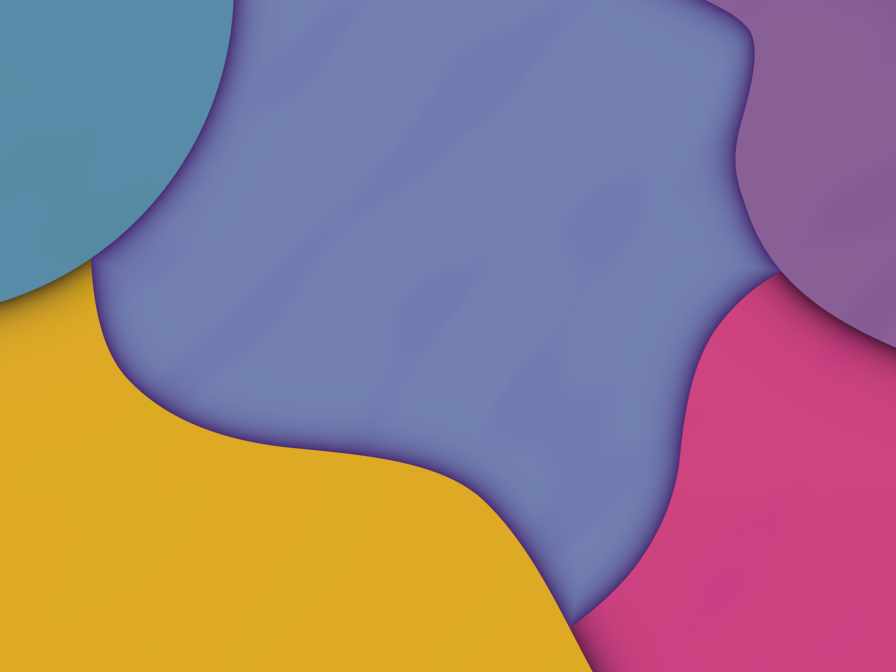
Reproduce this background procedurally as a WebGL 1 fragment shader.

```glsl
precision highp float;
// Layered paper-cut waves in yellow, pink, purple and teal around a blue hollow.

uniform vec2 u_resolution;

vec2 gradient(vec2 cell) {
  float a = 6.2832 * fract(sin(dot(cell, vec2(127.1, 311.7))) * 43758.5);
  return vec2(cos(a), sin(a));
}

float gradientNoise(vec2 p) {
  vec2 i = floor(p), f = p - i;
  vec2 s = f * f * f * (f * (f * 6.0 - 15.0) + 10.0);
  float low = mix(dot(gradient(i), f),
                  dot(gradient(i + vec2(1, 0)), f - vec2(1, 0)), s.x);
  float high = mix(dot(gradient(i + vec2(0, 1)), f - vec2(0, 1)),
                   dot(gradient(i + vec2(1, 1)), f - vec2(1, 1)), s.x);
  return mix(low, high, s.y);
}

// Cubic through knots (position, value, slope); returns value and slope.
vec2 span(float u, vec3 a, vec3 b) {
  float w = b.x - a.x, rise = b.y - a.y;
  float t = clamp((u - a.x) / w, 0.0, 1.0);
  float c1 = w * a.z;
  float c2 = 3.0 * rise - w * (2.0 * a.z + b.z);
  float c3 = w * (a.z + b.z) - 2.0 * rise;
  float slope = (c1 + t * (2.0 * c2 + 3.0 * t * c3)) / w;
  float value = a.y + t * (c1 + t * (c2 + t * c3));
  return vec2(value + slope * (u - a.x - t * w), slope);
}

// Signed distance to a five-knot curve drawn on diagonal axes.
float waveEdge(vec2 q, vec3 a, vec3 b, vec3 c, vec3 d, vec3 e) {
  vec2 f = q.x < b.x ? span(q.x, a, b)
         : q.x < c.x ? span(q.x, b, c)
         : q.x < d.x ? span(q.x, c, d) : span(q.x, d, e);
  return (q.y - f.x) / sqrt(2.0 + 2.0 * f.y * f.y);
}

float shadow(float d, float width) {
  return exp(-max(d, 0.0) / width);
}

float cover(float d) {
  float soft = 0.8 / u_resolution.y;
  return 1.0 - smoothstep(-soft, soft, d);
}

void main() {
  // Height units, measured downward from the top edge
  vec2 p = gl_FragCoord.xy / u_resolution.y;
  p.y = 1.0 - p.y;
  vec2 falling = vec2(p.x + p.y, p.x - p.y);
  vec2 rising = vec2(p.y - p.x, p.x + p.y);

  // Sheet outlines, negative inside
  float yellowEdge = waveEdge(falling,
    vec3(0.517, -0.247, -0.9), vec3(0.755, -0.374, -0.03),
    vec3(1.101, -0.232, 0.82), vec3(1.467, -0.025, 0.02),
    vec3(1.882, -0.118, -0.3));
  float pinkEdge = -waveEdge(rising,
    vec3(-0.764, 1.569, -0.33), vec3(-0.582, 1.554, 0.15),
    vec3(-0.335, 1.689, 0.82), vec3(-0.148, 1.78, 0.24),
    vec3(0.082, 1.783, -0.15));
  float purpleEdge = -waveEdge(falling,
    vec3(1.05, 1.05, 0.3), vec3(1.155, 1.071, -0.1),
    vec3(1.285, 0.921, -1.8), vec3(1.424, 0.799, -0.5),
    vec3(1.851, 0.816, 0.4));
  float tealEdge = length(p - vec2(-0.143, -0.02)) - 0.491;

  // Faint diagonal brush streaks
  float streak = smoothstep(0.1, 0.4,
    gradientNoise(vec2(rising.x * 2.6, rising.y * 6.5) + 4.0));

  // Blue hollow with a violet rim
  float nearest = min(min(yellowEdge, pinkEdge), min(purpleEdge, tealEdge));
  vec3 color = mix(vec3(0.455, 0.505, 0.695), vec3(0.445, 0.48, 0.69), streak);
  color += vec3(-0.01, 0.012, 0.01) * shadow(nearest, 0.06);
  color = mix(color, vec3(0.26, 0.12, 0.42), 0.88 * shadow(nearest, 0.018));

  // Pink sheet, shaded by yellow and purple
  vec3 pink = mix(vec3(0.805, 0.265, 0.495), vec3(0.8, 0.245, 0.525),
                  0.6 * streak + 0.4 * smoothstep(0.7, 1.0, p.y));
  pink *= 1.0 - vec3(0.6, 0.65, 0.55) * shadow(purpleEdge, 0.022);
  pink *= 1.0 - vec3(0.5, 0.5, 0.42) * shadow(yellowEdge, 0.024);
  color = mix(color, pink, cover(pinkEdge));

  // Yellow sheet, shaded by teal
  vec3 yellow = mix(vec3(0.87, 0.665, 0.15), vec3(0.86, 0.67, 0.13), streak);
  yellow *= 1.0 - vec3(0.6, 0.58, 0.3) * shadow(tealEdge, 0.02);
  color = mix(color, yellow, cover(yellowEdge));

  // Top sheets
  vec3 purple = mix(vec3(0.535, 0.375, 0.59), vec3(0.52, 0.36, 0.575), streak);
  color = mix(color, purple, cover(purpleEdge));
  vec3 teal = mix(vec3(0.345, 0.545, 0.655), vec3(0.33, 0.54, 0.635), streak);
  color = mix(color, teal, cover(tealEdge));

  gl_FragColor = vec4(color, 1.0);
}
```
